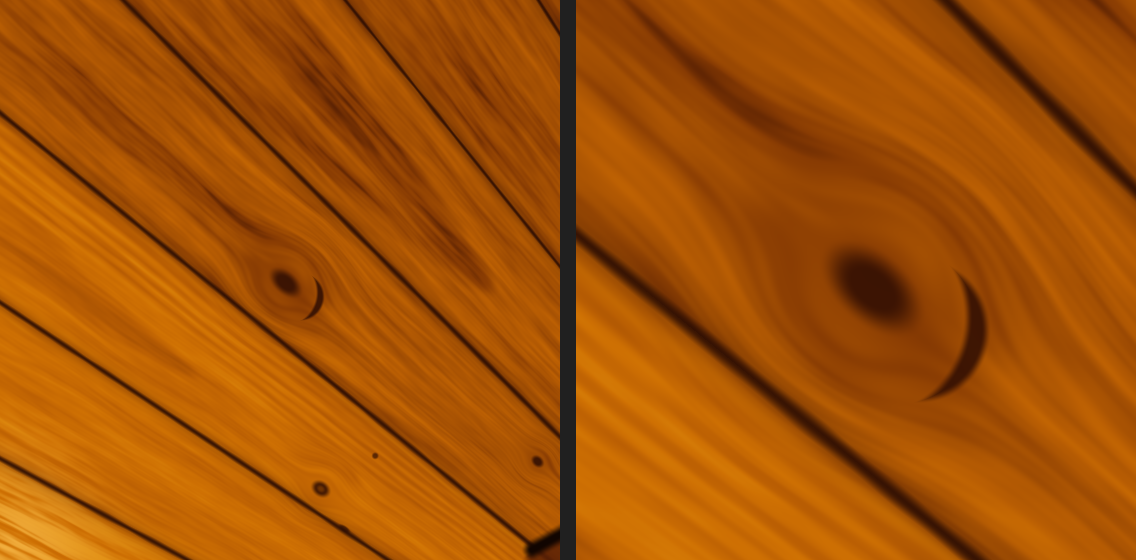
Left, the full canvas; right, a detail of the centre.
Give the GLSL for this texture, as a three.js fragment shader.

```glsl
// Varnished pine boards fanning diagonally in perspective, with dark seams, grain and knots.
varying vec2 vUv;

const vec2 VANISH = vec2(2.26, -1.04);  // point where all seams converge
const float BOARD_STEP = 0.21;          // log-slope between two seams
const vec3 SEAM = vec3(0.17, 0.05, 0.01);
const vec3 KNOT = vec3(0.20, 0.06, 0.01);
const vec3 GLARE = vec3(1.0, 0.78, 0.36);

float hash(float n) { return fract(sin(n * 91.7) * 4375.5); }

vec2 gradientAt(vec2 cell) {
  float a = 6.2832 * fract(sin(dot(cell, vec2(127.1, 311.7))) * 4375.85);
  return vec2(cos(a), sin(a));
}

float noise(vec2 p) {
  vec2 i = floor(p), f = fract(p);
  vec2 u = f * f * f * (f * (f * 6.0 - 15.0) + 10.0);
  vec2 e = vec2(1.0, 0.0);
  float low = mix(dot(gradientAt(i), f), dot(gradientAt(i + e), f - e), u.x);
  float high = mix(dot(gradientAt(i + e.yx), f - e.yx), dot(gradientAt(i + e.xx), f - e.xx), u.x);
  return mix(low, high, u.y);
}

// Canvas position to (distance along the boards, board number).
vec2 toGrain(vec2 p) {
  vec2 d = vec2(VANISH.x - p.x, p.y - VANISH.y);
  float k = log(d.y / d.x) / BOARD_STEP;
  return vec2(length(d), k - 0.022 * k * k - 0.0048 * k * k * k);
}

// Parabolic arch of late wood that opens away from its tip.
float arch(vec2 g, vec2 tip, float spread, float reach, float soft) {
  float t = g.x - tip.x;
  float side = abs(g.y - tip.y) - spread * sqrt(max(t, 0.0));
  return (1.0 - smoothstep(-soft, soft, side)) * smoothstep(-0.01, 0.03, t)
       * (1.0 - smoothstep(0.4 * reach, reach, t));
}

// Distance to a knot in units of its radii, with the long axis along the board.
float knotDist(vec2 p, vec2 center, vec2 radii) {
  vec2 axis = normalize(VANISH - center), q = p - center;
  return length(vec2(dot(q, axis), dot(q, vec2(-axis.y, axis.x))) / radii);
}

float spot(float d) { return 1.0 - smoothstep(0.45, 1.25, d); }

// Pushes the grain lines aside around a knot.
float bend(vec2 p, vec2 center, float radius, float across) {
  vec2 q = (p - center) / radius;
  return -(across - toGrain(center).y) * exp(-dot(q, q));
}

float crescent(vec2 p, vec2 center, float radius) {
  vec2 q = p - center;
  float a = (atan(q.y, q.x) + 0.25) / 0.85;
  float edge = abs(length(q) - radius) - 0.005 * (1.0 - a * a);
  return 1.0 - smoothstep(-0.002, 0.004, edge);
}

float segment(vec2 p, vec2 a, vec2 b) {
  vec2 d = b - a;
  return length(p - a - d * clamp(dot(p - a, d) / dot(d, d), 0.0, 1.0));
}

float streaks(vec2 g, float seed) {
  g += vec2(seed * 17.0, 0.0);
  return 1.1 * noise(g * vec2(2.2, 7.0)) + 0.8 * noise(g * vec2(4.0, 19.0))
       + 0.45 * noise(g * vec2(9.0, 43.0)) + 0.3 * noise(g * vec2(24.0, 28.0));
}

// Tone 0 to 5 runs from burnt brown to honey.
vec3 woodColor(float tone) {
  vec3 c = mix(vec3(0.28, 0.09, 0.01), vec3(0.53, 0.23, 0.01), clamp(tone, 0.0, 1.0));
  c = mix(c, vec3(0.64, 0.31, 0.01), clamp(tone - 1.0, 0.0, 1.0));
  c = mix(c, vec3(0.73, 0.37, 0.01), clamp(tone - 2.0, 0.0, 1.0));
  c = mix(c, vec3(0.81, 0.44, 0.01), clamp(tone - 3.0, 0.0, 1.0));
  return mix(c, vec3(0.87, 0.54, 0.05), clamp(tone - 4.0, 0.0, 1.0));
}

void main() {
  vec2 p = vUv;
  vec2 bigKnot = vec2(0.51, 0.495), lowKnot = vec2(0.573, 0.127), sideKnot = vec2(0.96, 0.176);
  vec2 g = toGrain(p);
  float board = floor(g.y), f = fract(g.y);
  float width = BOARD_STEP * (VANISH.x - p.x) * (p.y - VANISH.y) / g.x;

  // Grain, bent around the knots and wavering slightly
  vec2 w = g;
  w.y += bend(p, bigKnot, 0.085, g.y) + bend(p, lowKnot, 0.045, g.y) + bend(p, sideKnot, 0.035, g.y);
  w.y += 0.035 * noise(g * vec2(5.0, 4.0) + board * 7.0);
  float grain = streaks(w, board);

  // Lighting falls from lower left to upper right
  float tone = 2.75 - dot(p - 0.5, vec2(1.0, 0.95)) + 0.6 * step(board, -1.5);
  tone += 0.25 * (hash(board + 9.0) - 0.5) + grain * mix(1.25, 0.85, step(board, -1.5));

  // Arches, broad dark streak and fine ripples
  float dark = 1.1 * arch(w, toGrain(vec2(0.879, 0.466)) + vec2(0.0, 0.03), 0.42, 1.0, 0.06);
  dark += 0.75 * arch(w, toGrain(vec2(0.352, 0.316)) + vec2(0.0, 0.03), 0.28, 0.8, 0.04);
  dark += 0.7 * arch(w, toGrain(vec2(0.647, 0.125)), 0.4, 0.2, 0.05);
  dark += 1.2 * arch(g, toGrain(vec2(0.58, 0.43)) + vec2(0.0, 0.08), 0.27, 1.1, 0.2);
  float ripple = sin(6.2832 * (13.0 * f + 0.5 * noise(g * vec2(3.0, 2.0))));
  float rippled = step(abs(board + 2.0), 0.5) * smoothstep(0.48, 0.68, f);
  tone += rippled * (0.42 * ripple - 0.1) - dark;

  // Knot halos and shade beside the seams
  tone -= 0.8 * exp(-pow(knotDist(p, bigKnot, vec2(0.085, 0.06)), 2.0));
  tone -= 0.8 * exp(-pow(knotDist(p, sideKnot, vec2(0.04, 0.028)), 2.0));
  tone -= 0.65 * exp(-f * 7.0) + 0.35 * exp(-(1.0 - f) * 12.0);
  vec3 color = woodColor(tone);
  float glare = exp(-dot(p, p) / 0.022) * smoothstep(-0.5, 0.5, grain);
  color = mix(color, GLARE, 0.65 * glare);

  // Knots, crescent crack and specks
  float lowDist = knotDist(p, lowKnot, vec2(0.017, 0.013));
  float marks = 0.9 * spot(knotDist(p, bigKnot, vec2(0.031, 0.018)));
  marks = max(marks, 0.9 * crescent(p, vec2(0.525, 0.473), 0.047));
  marks = max(marks, spot(lowDist) * mix(0.6, 0.95, smoothstep(0.1, 0.7, lowDist)));
  marks = max(marks, 0.9 * spot(knotDist(p, sideKnot, vec2(0.012, 0.009))));
  marks = max(marks, 0.7 * spot(knotDist(p, vec2(0.67, 0.186), vec2(0.006))));
  marks = max(marks, 0.7 * spot(knotDist(p, vec2(0.615, 0.056), vec2(0.012, 0.005))));
  color = mix(color, KNOT, marks);

  // Seams, thinner toward the upper right
  float seamDist = min(f, 1.0 - f) * width;
  float halfWidth = mix(0.0055, 0.0035, smoothstep(0.0, 1.0, g.y)) + 0.002 * noise(g * vec2(18.0, 1.0));
  float seam = 1.0 - smoothstep(0.0, halfWidth * 1.6, seamDist);
  color = mix(color, SEAM, max(0.9 * seam, 0.35 * exp(-seamDist / 0.009)));

  // Shadowed beam in the lower right corner
  float below = smoothstep(0.0, 0.008, 0.55 * (p.x - 0.94) + 0.012 - p.y) * smoothstep(0.93, 0.95, p.x);
  color = mix(color, vec3(0.36, 0.13, 0.02), 0.85 * below);
  color = mix(color, SEAM * 0.4, 1.0 - smoothstep(0.003, 0.02, segment(p, vec2(0.95, 0.018), vec2(1.02, 0.056))));
  gl_FragColor = vec4(color, 1.0);
}
```
